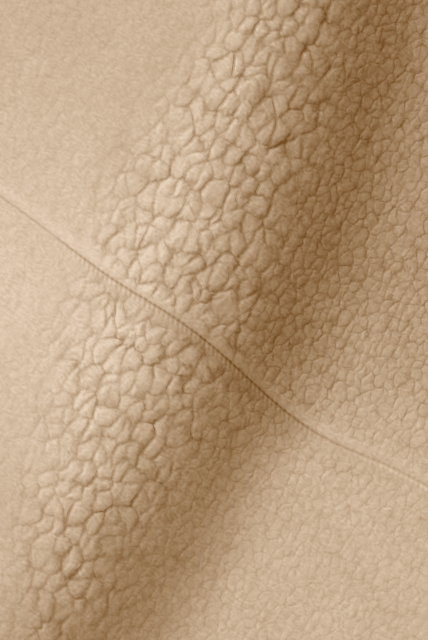
Write a WebGL 2 fragment shader that draws this texture.

```glsl
#version 300 es
precision highp float;
// Folded beige fleece with woolly curls and a diagonal stitched seam.
uniform vec2 u_resolution;
out vec4 outColor;

const vec3 SHADE = vec3(0.54, 0.40, 0.25);
const vec3 CREAM = vec3(0.86, 0.77, 0.67);
const vec2 LIGHT_DIR = vec2(-0.75, 0.66);
const vec2 FOLD_AXIS = vec2(0.50, 0.866);
const float LIGHT_STEP = 0.0055;
const float BIG_CURLS = 43.0;      // cells per canvas height
const float SMALL_CURLS = 72.0;
const float CURL_RELIEF = 0.33;
const float CREASE_DEPTH = 0.36;
const float FIBRE_STRENGTH = 0.15;
const float STITCH_PITCH = 0.0087;
const float SEAM_SLOPE = 0.673;

vec2 hash2(vec2 p) {
  vec3 a = fract(vec3(p.xyx) * vec3(0.1031, 0.1030, 0.0973));
  a += dot(a, a.yzx + 33.33);
  return fract((a.xx + a.yz) * a.zy);
}

float corner(vec2 cell, vec2 offset) {
  return dot(hash2(cell) * 2.0 - 1.0, offset);
}

float gradientNoise(vec2 p) {
  vec2 i = floor(p), f = fract(p);
  vec2 u = f * f * f * (f * (f * 6.0 - 15.0) + 10.0);
  vec2 e = vec2(1.0, 0.0);
  return mix(mix(corner(i, f), corner(i + e, f - e), u.x),
             mix(corner(i + e.yx, f - e.yx), corner(i + 1.0, f - 1.0), u.x), u.y);
}

float bell(float x, float width) {
  return exp(-x * x / (width * width));
}

vec2 alongFold(vec2 p) {
  return vec2(dot(p, vec2(FOLD_AXIS.y, -FOLD_AXIS.x)), dot(p, FOLD_AXIS));
}

// Height of rounded tufts parted by soft, broken grooves
float curlHeight(vec2 p, float scale) {
  vec2 q = alongFold(p) * scale * vec2(1.0, 0.76) + 40.0;
  q += 0.60 * vec2(gradientNoise(q * 0.7), gradientNoise(q * 0.7 + 17.3));
  q += 0.20 * vec2(gradientNoise(q * 2.1 + 5.0), gradientNoise(q * 2.1 + 31.0));
  q += 0.10 * vec2(gradientNoise(q * 5.3 + 9.0), gradientNoise(q * 5.3 + 23.0));
  vec2 cell = floor(q);
  float near = 9.0, second = 9.0;
  for (int y = -1; y <= 1; y++)
    for (int x = -1; x <= 1; x++) {
      vec2 c = cell + vec2(x, y);
      float d = length(c + 0.1 + 0.8 * hash2(c) - q);
      second = min(second, max(near, d));
      near = min(near, d);
    }
  float gap = second - near;
  float broken = clamp(0.6 + 1.3 * gradientNoise(q * 0.9 + 3.0), 0.1, 1.2);
  float groove = broken * exp(-4.5 * sqrt(gap * gap + 0.006));
  return 1.0 - 0.9 * near * near - 0.8 * groove
       + 0.20 * gradientNoise(q * 1.5) + 0.16 * gradientNoise(q * 3.3);
}

// Directional light plus groove darkening, centred near zero
float curlShade(vec2 p, float scale) {
  float h = curlHeight(p, scale);
  float lit = h - curlHeight(p + LIGHT_DIR * LIGHT_STEP * BIG_CURLS / scale, scale);
  return CURL_RELIEF * lit + CREASE_DEPTH * (h - 0.66);
}

float valleyX(float y) {
  return 0.17 + 0.68 * y - 0.24 * y * y;
}

float seamY(float x) {
  return 0.694 - SEAM_SLOPE * x - 0.039 * bell(x - 0.475, 0.13) - 0.012 * bell(x - 0.17, 0.1);
}

// Broad light and shadow of the fold
float foldTone(vec2 p, float side) {
  float valley = mix(0.20, 0.03, smoothstep(0.1, 0.6, p.y));
  float leftTone = mix(valley, 0.80, smoothstep(0.0, 0.27, -side));
  float rightTone = mix(valley, mix(0.80, 0.47, smoothstep(0.22, 0.55, p.y)),
                        smoothstep(-0.01, mix(0.19, 0.12, p.y), side));
  float glow = 0.20 * bell(length(p - vec2(0.0, 0.56)), 0.28);
  return (side < 0.0 ? leftTone : rightTone) + glow;
}

void main() {
  vec2 p = gl_FragCoord.xy / u_resolution.y;
  p.x += 0.334 - 0.5 * u_resolution.x / u_resolution.y;
  float side = p.x - valleyX(p.y) + 0.025 * gradientNoise(p * 9.0);
  float d = (p.y - seamY(p.x)) * 0.83;
  float tone = foldTone(p, side) + 0.07 * gradientNoise(p * 13.0 + 8.0);

  // Curls are large on the ridge, small past the valley, faint on the flat
  float ridgeStart = -0.35 + 0.6 * (p.y - 0.6) * (p.y - 0.6);
  float ridge = smoothstep(ridgeStart - 0.06, ridgeStart + 0.09, side)
              * (1.0 - smoothstep(-0.13, 0.01, side));
  float past = smoothstep(-0.13, 0.0, side) * mix(0.22, 0.55, smoothstep(0.15, 0.5, p.y));
  float clear = mix(0.25, 1.0, smoothstep(0.004, 0.024, abs(d)));
  tone += clear * (ridge + 0.10) * curlShade(p, BIG_CURLS);
  tone += clear * (past + 0.10) * curlShade(p + 3.0, SMALL_CURLS);

  // Fine brushed fibres: short strands and a soft nap
  vec2 f = alongFold(p) + 0.008 * vec2(gradientNoise(p * 38.0), gradientNoise(p * 38.0 + 11.0));
  float fibres = gradientNoise(f * vec2(120.0, 230.0))
               + 0.6 * gradientNoise(f * vec2(210.0, 150.0) + 7.0)
               + 0.5 * gradientNoise(f * vec2(75.0, 60.0) + 19.0);
  tone += FIBRE_STRENGTH * fibres;

  // Seam: raised lip, shadow below, groove and ladder stitches
  float middle = smoothstep(0.06, 0.16, p.x) * (1.0 - smoothstep(0.42, 0.56, p.x));
  float pale = smoothstep(0.5, 0.6, p.x);
  tone += 0.08 * bell(d - 0.012, 0.008) - 0.08 * middle * bell(d + 0.018, 0.014);
  tone -= mix(0.20, 0.27, middle) * bell(d, 0.0022) * (1.0 - 0.6 * pale);
  float along = dot(p, normalize(vec2(1.0, -SEAM_SLOPE))) + 0.45 * d;
  float thread = 0.5 + 0.5 * cos(6.28319 * along / STITCH_PITCH);
  float stitched = max(middle, 0.65 * pale);
  tone += stitched * bell(d + 0.0055, 0.0038) * (0.24 * thread - 0.13);
  tone -= 0.20 * stitched * bell(d - 0.001, 0.0018) * (1.0 - thread);
  tone += 0.12 * pale * bell(d + 0.004, 0.0025);

  outColor = vec4(mix(SHADE, CREAM, clamp(tone, -0.25, 1.12)), 1.0);
}
```
